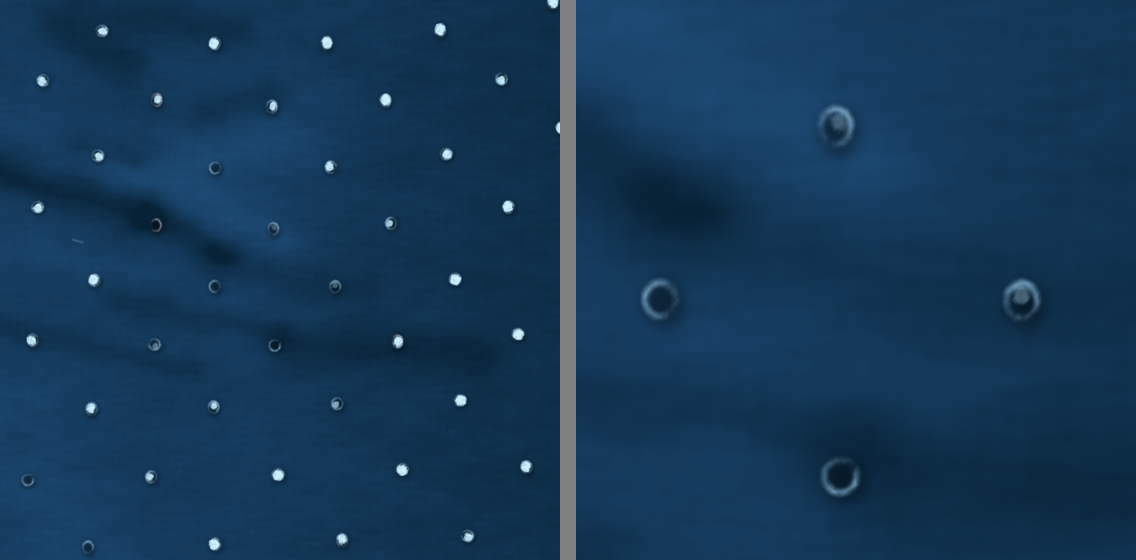
Left, the full canvas; right, a detail of the centre.
Give the GLSL for this texture, as a WebGL 2 fragment shader.

```glsl
#version 300 es
precision highp float;

#define ROWS 9
#define COLS 5
#define ROW_STEP 0.1107
#define SEQUIN_RADIUS 0.0138
#define RIM_WIDTH 0.0018
#define JITTER 0.004
#define WEAVE 0.10
#define CONTRAST 1.25
#define DEEP_NAVY vec3(0.038, 0.150, 0.240)
#define SOFT_BLUE vec3(0.105, 0.272, 0.428)
#define RIM_BLUE vec3(0.46, 0.64, 0.76)
#define GLINT vec3(0.80, 0.94, 0.99)

uniform vec2 u_resolution;
out vec4 outColor;

float hash(vec2 p) {
  vec3 q = fract(p.xyx * vec3(0.1031, 0.1030, 0.0973));
  q += dot(q, q.yzx + 33.33);
  return fract((q.x + q.y) * q.z);
}

// Soft streak along a segment
float streak(vec2 p, vec2 a, vec2 b, float width) {
  vec2 ab = b - a;
  float t = clamp(dot(p - a, ab) / dot(ab, ab), 0.0, 1.0);
  vec2 d = (p - a - ab * t) / width;
  return exp(-dot(d, d));
}

// Layered, bent sines
float ripples(vec2 p) {
  float sum = 0.0, amp = 0.5;
  for (int i = 0; i < 4; i++) {
    sum += amp * sin(p.x + 1.7 * sin(p.y)) * cos(p.y - 0.8 * sin(p.x));
    p = mat2(1.5, 1.1, -1.1, 1.5) * p + 2.3;
    amp *= 0.55;
  }
  return sum;
}

// Cloth brightness: broad light, creases and weave
float clothTone(vec2 p) {
  vec2 q = p + 0.020 * vec2(ripples(p * 9.0), ripples(p * 8.0 + 4.0));
  float tone = mix(0.56, 0.30, smoothstep(0.40, 0.98, p.x));
  tone += 0.28 * streak(q, vec2(0.38, 0.28), vec2(0.50, 0.26), 0.10);
  tone += 0.28 * streak(q, vec2(0.18, 0.29), vec2(0.50, 0.43), 0.04);
  tone += 0.20 * streak(q, vec2(0.02, 0.44), vec2(0.46, 0.58), 0.055);
  tone += 0.20 * streak(q, vec2(0.00, 0.78), vec2(0.12, 0.98), 0.15);
  tone += 0.12 * streak(q, vec2(0.00, 0.18), vec2(0.10, 0.22), 0.08);
  tone -= 0.50 * streak(q, vec2(-0.02, 0.30), vec2(0.25, 0.385), 0.036);
  tone -= 0.42 * streak(q, vec2(0.25, 0.385), vec2(0.40, 0.47), 0.028);
  tone -= 0.24 * streak(q, vec2(0.38, 0.47), vec2(0.66, 0.52), 0.028);
  tone -= 0.38 * streak(q, vec2(0.10, 0.04), vec2(0.22, 0.11), 0.035);
  tone -= 0.30 * streak(q, vec2(0.15, 0.01), vec2(0.42, 0.06), 0.035);
  tone -= 0.30 * streak(q, vec2(0.37, 0.20), vec2(0.48, 0.18), 0.035);
  tone -= 0.24 * streak(q, vec2(0.14, 0.25), vec2(0.24, 0.28), 0.022);
  tone -= 0.34 * streak(q, vec2(0.20, 0.525), vec2(0.50, 0.60), 0.027);
  tone -= 0.28 * streak(q, vec2(0.50, 0.61), vec2(0.86, 0.65), 0.040);
  tone -= 0.22 * streak(q, vec2(0.00, 0.59), vec2(0.34, 0.65), 0.026);
  tone += 0.10 * ripples(p * vec2(9.0, 19.0)) + 0.07 * ripples(p * vec2(26.0, 48.0) + 5.0);
  float threads = sin(p.y * 410.0 + 5.0 * ripples(p * 14.0))
                + 0.6 * sin(p.x * 370.0 + 5.0 * ripples(p * 12.0 + 3.0));
  threads *= 0.5 + 0.5 * ripples(p * 33.0);
  return 0.45 + CONTRAST * (tone - 0.43) + WEAVE * (0.4 * threads + 0.7 * ripples(p * vec2(70.0, 110.0)));
}

// Bowed, staggered grid; the bow flattens toward the bottom
vec2 sequinCenter(vec2 id) {
  float r = id.y, even = 1.0 - mod(r, 2.0);
  float x = 0.484 + 0.0015 * r + (0.201 + 0.0032 * r) * (id.x - 2.0 + 0.5 * even);
  float d = x - 0.484;
  float y = 0.081 + ROW_STEP * r - 0.020 * smoothstep(2.0, 6.0, r) * (1.0 - smoothstep(6.0, 8.0, r));
  y -= 0.30 * (1.0 - smoothstep(1.0, 7.0, r)) * d * d + 0.03 * smoothstep(3.0, 8.0, r) * d;
  return vec2(x, y) + JITTER * (vec2(hash(id + 3.0), hash(id + 17.0)) - 0.5);
}

// Mirror disc: shadow, broken rim, mottled off-centre glint
vec3 drawSequin(vec3 color, vec2 d, vec2 id, float shine, float soft) {
  float seed = hash(id + 41.0);
  vec2 facing = vec2(cos(6.283 * seed), sin(6.283 * seed));
  d *= 1.0 + 0.14 * vec2(seed, 0.5 - seed);
  float r = length(d) + 0.0007 * ripples(d * 260.0 + seed * 40.0);
  float shade = length(d - vec2(0.002, 0.003)) / SEQUIN_RADIUS;
  color *= 1.0 - 0.42 * exp(-pow(shade, 3.0));
  float side = dot(d, facing) / max(length(d), 0.0001);
  float rim = 1.0 - smoothstep(RIM_WIDTH - soft, RIM_WIDTH + soft, abs(r - 0.72 * SEQUIN_RADIUS));
  vec3 rimColor = mix(RIM_BLUE, vec3(0.62, 0.50, 0.52), 0.6 * step(0.93, seed));
  float wear = 0.5 + 0.38 * side + 0.35 * ripples(d * 190.0 + seed * 30.0) + 0.2 * shine;
  color = mix(color, rimColor, rim * clamp(wear, 0.08, 0.9));
  float size = SEQUIN_RADIUS * mix(0.25, 0.70, shine);
  float spot = length(d - facing * SEQUIN_RADIUS * 0.32 * (1.0 - 0.7 * shine));
  spot += 0.0022 * ripples(d * 230.0 + seed * 50.0);
  float glint = 1.0 - smoothstep(size - soft, size + soft, spot);
  float mottle = 0.85 + 0.35 * ripples(d * 300.0 + seed * 20.0);
  vec3 mirror = mix(RIM_BLUE, GLINT, clamp(mottle * (0.55 + 0.6 * shine), 0.0, 1.0));
  return mix(color, mirror, glint * smoothstep(0.08, 0.5, shine));
}

void main() {
  vec2 p = gl_FragCoord.xy / u_resolution;
  p.y = 1.0 - p.y; // measured down from the top
  float soft = max(1.0 / u_resolution.y, 0.0024);
  vec3 color = mix(DEEP_NAVY, SOFT_BLUE, clamp(clothTone(p), -0.15, 1.2));
  color += 0.14 * streak(p, vec2(0.131, 0.428), vec2(0.147, 0.433), 0.002); // loose thread

  for (int row = 0; row < ROWS; row++) {
    for (int col = 0; col < COLS; col++) {
      vec2 id = vec2(col, row);
      vec2 center = sequinCenter(id);
      vec2 d = p - center;
      if (dot(d, d) > 0.0012) continue;
      // Discs turn dull near the middle and the lower left corner
      float shine = smoothstep(0.14, 0.34, length(center - vec2(0.45, 0.53)));
      shine *= smoothstep(0.05, 0.30, length(center - vec2(0.10, 0.92)));
      shine = clamp(shine + 0.7 * (hash(id + 7.0) - 0.6), 0.0, 1.0);
      color = drawSequin(color, d, id, shine, soft);
    }
  }
  outColor = vec4(color, 1.0);
}
```
